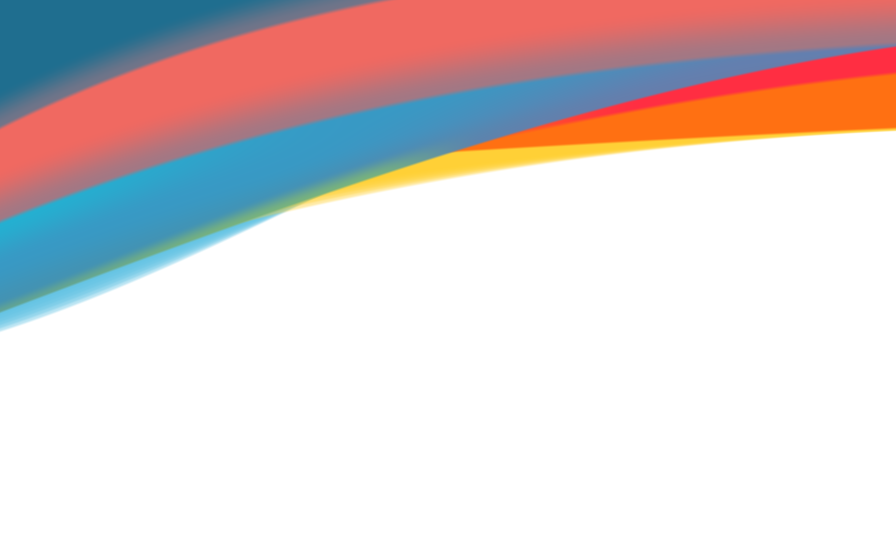
Write a Shadertoy shader that draws this background.

```glsl
// Edge heights at x = 0, 1/3, 2/3 and 1, in canvas heights
const vec4 TEAL_EDGE   = vec4(0.771, 0.965, 1.056, 1.104);
const vec4 CORAL_EDGE  = vec4(0.604, 0.775, 0.873, 0.921);
const vec4 BLUE_EDGE   = vec4(0.442, 0.6375, 0.804, 0.917);
const vec4 RED_EDGE    = vec4(0.510, 0.667, 0.790, 0.869);
const vec4 ORANGE_EDGE = vec4(0.677, 0.712, 0.744, 0.771);
const vec4 YELLOW_EDGE = vec4(0.479, 0.627, 0.721, 0.767);
const vec4 SKY_EDGE    = vec4(0.408, 0.633, 0.871, 0.979);

const vec3 WHITE  = vec3(1.0);
const vec3 TEAL   = vec3(0.12, 0.43, 0.56);
const vec3 CORAL  = vec3(0.94, 0.41, 0.38);
const vec3 MAUVE  = vec3(0.63, 0.47, 0.52);
const vec3 CYAN   = vec3(0.14, 0.69, 0.82);
const vec3 BLUE   = vec3(0.22, 0.60, 0.77);
const vec3 SLATE  = vec3(0.27, 0.57, 0.69);
const vec3 VIOLET = vec3(0.42, 0.48, 0.67);
const vec3 GREEN  = vec3(0.47, 0.70, 0.49);
const vec3 RED    = vec3(1.00, 0.18, 0.26);
const vec3 ORANGE = vec3(1.00, 0.44, 0.07);
const vec3 YELLOW = vec3(1.00, 0.81, 0.18);
const vec3 SKY    = vec3(0.38, 0.76, 0.89);

const int   FAN_LAYERS = 6;
const float EDGE_SOFT  = 0.003;

// Cubic through four evenly spaced heights
float curve(float x, vec4 h) {
    float u = 3.0 * x;
    vec4 d = vec4(u, u - 1.0, u - 2.0, u - 3.0);
    vec4 weight = vec4(-d.y * d.z * d.w / 6.0, d.x * d.z * d.w / 2.0,
                       -d.x * d.y * d.w / 2.0, d.x * d.y * d.z / 6.0);
    return dot(weight, h);
}

float above(float y, float edge, float soft) {
    return smoothstep(-soft, soft, y - edge);
}

// Overlapping translucent sheets between two edges
float fan(float y, float outer, float inner, float soft) {
    float clear = 1.0;
    for (int i = 0; i < FAN_LAYERS; i++) {
        float t = float(i) / float(FAN_LAYERS);
        clear *= 1.0 - 0.42 * above(y, mix(outer, inner, t), soft);
    }
    return 1.0 - clear;
}

void mainImage(out vec4 fragColor, in vec2 fragCoord) {
    vec2 p = fragCoord / iResolution.xy;
    float soft = max(EDGE_SOFT, 1.0 / iResolution.y);

    float teal   = curve(p.x, TEAL_EDGE);
    float coral  = curve(p.x, CORAL_EDGE);
    float blue   = curve(p.x, BLUE_EDGE);
    float red    = curve(p.x, RED_EDGE);
    float orange = curve(p.x, ORANGE_EDGE);
    float yellow = curve(p.x, YELLOW_EDGE);
    float sky    = curve(p.x, SKY_EDGE);

    // Pale lower sheets
    vec3 color = mix(WHITE, SKY, fan(p.y, sky, max(sky, blue), soft));
    color = mix(color, YELLOW, fan(p.y, yellow, mix(yellow, orange, 0.45), soft));

    // Warm wedge
    color = mix(color, ORANGE, above(p.y, orange, soft));
    vec3 redTone = mix(ORANGE, RED, smoothstep(0.48, 0.72, p.x));
    color = mix(color, redTone, above(p.y, red, soft * 1.5));

    // Blue ribbon, cyan at its upper left and violet to the right
    float depth = clamp((p.y - blue) / max(coral - blue, 0.01), 0.0, 1.0);
    vec3 ribbon = mix(SLATE, BLUE, smoothstep(0.0, 0.55, depth));
    float cyanGlow = smoothstep(0.5, 1.0, depth) * (1.0 - smoothstep(0.0, 0.42, p.x));
    ribbon = mix(ribbon, CYAN, cyanGlow);
    float violetGlow = smoothstep(0.42, 0.95, p.x + 0.25 * (1.0 - depth));
    ribbon = mix(ribbon, VIOLET, violetGlow * 0.85);

    // Green overlap along the ribbon's lower edge
    float greenWidth = mix(0.022, 0.034, smoothstep(0.0, 0.35, p.x));
    float green = 1.0 - smoothstep(0.0, greenWidth, p.y - blue);
    green *= mix(0.55, 1.0, smoothstep(0.0, 0.3, p.x));
    green *= 1.0 - smoothstep(0.40, 0.54, p.x);
    ribbon = mix(ribbon, GREEN, green);
    color = mix(color, ribbon, above(p.y, blue, soft));

    // Coral ribbon fading to mauve at its foot
    vec3 coralTone = mix(MAUVE, CORAL, smoothstep(0.0, 0.095, p.y - coral));
    color = mix(color, coralTone, above(p.y, coral, soft * 2.0));

    // Teal corner with a hazy rim
    vec3 tealTone = mix(mix(TEAL, MAUVE, 0.65), TEAL, smoothstep(0.0, 0.07, p.y - teal));
    color = mix(color, tealTone, above(p.y, teal, soft * 1.7));

    fragColor = vec4(color, 1.0);
}
```
